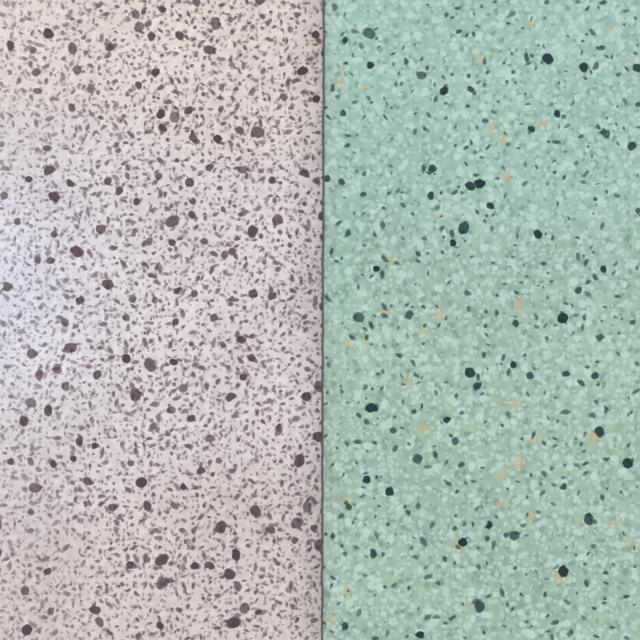
Give the GLSL for this texture, as a WebGL 1 fragment shader.

```glsl
precision highp float;
// Two terrazzo slabs, pale pink and mint green, meeting at a narrow vertical joint.
uniform vec2 u_resolution;

#define SEAM_X 0.5045
#define SEAM_WIDTH 0.0017
#define EDGE_SOFT 0.0016
#define WARP 0.0022
#define PINK_BASE vec3(0.865, 0.828, 0.830)
#define PINK_CHIP vec3(0.325, 0.270, 0.285)
#define MINT_BASE vec3(0.635, 0.742, 0.682)
#define MINT_LIGHT vec3(0.755, 0.865, 0.825)
#define MINT_SHADE vec3(0.475, 0.600, 0.545)
#define MINT_DARK vec3(0.150, 0.225, 0.235)
#define TAN_CHIP vec3(0.780, 0.700, 0.550)
#define JOINT_COLOR vec3(0.330, 0.350, 0.355)

vec4 hash4(vec2 p) {
    vec4 q = fract(p.xyxy * vec4(0.1031, 0.1030, 0.0973, 0.1099));
    q += dot(q, q.wzxy + 33.33);
    return fract((q.xxyz + q.yzzw) * q.zywx);
}

float gradientDot(vec2 cell, vec2 offset) {
    float angle = 6.2832 * hash4(cell + 17.0).x;
    return dot(vec2(cos(angle), sin(angle)), offset);
}

float gradientNoise(vec2 p) {
    vec2 i = floor(p);
    vec2 f = fract(p);
    vec2 s = f * f * f * (f * (f * 6.0 - 15.0) + 10.0);
    vec2 e = vec2(1.0, 0.0);
    float low = mix(gradientDot(i, f), gradientDot(i + e, f - e), s.x);
    float high = mix(gradientDot(i + e.yx, f - e.yx), gradientDot(i + 1.0, f - 1.0), s.x);
    return mix(low, high, s.y);
}

// Coverage of scattered, randomly turned oval chips; radius is a range in cells.
float chips(vec2 uv, float cells, float fill, vec2 radius, float stretch, float seed) {
    vec2 p = uv * cells;
    vec2 home = floor(p);
    float soft = max(EDGE_SOFT, 0.8 / u_resolution.y) * cells;
    float cover = 0.0;
    for (int y = -1; y <= 1; y++) {
        for (int x = -1; x <= 1; x++) {
            vec2 cell = home + vec2(float(x), float(y));
            vec4 place = hash4(cell + seed);
            vec4 form = hash4(cell + seed + 91.7);
            vec2 d = p - cell - mix(vec2(0.1), vec2(0.9), place.xy);
            float angle = 3.1416 * place.z;
            float c = cos(angle);
            float s = sin(angle);
            d = vec2(c * d.x + s * d.y, c * d.y - s * d.x);
            float minor = mix(radius.x, radius.y, form.x * form.x);
            float dist = (length(d / vec2(1.0 + stretch * form.y, 1.0)) - minor);
            float tone = mix(0.65, 1.0, form.z);
            float present = step(place.w, fill);
            cover = max(cover, present * tone * (1.0 - smoothstep(-soft, soft, dist)));
        }
    }
    return cover;
}

vec3 pinkSlab(vec2 uv, vec2 p) {
    float cloud = gradientNoise(uv * 7.0);
    float grain = gradientNoise(uv * 85.0);
    vec3 color = PINK_BASE + 0.04 * cloud + 0.07 * grain;

    // Cool sheen at the left edge, warmer top and duller lower half
    vec2 sheen = (uv - vec2(0.0, 0.54)) / vec2(0.20, 0.23);
    color += vec3(0.005, 0.035, 0.085) * exp(-dot(sheen, sheen));
    color += vec3(0.015, 0.008, -0.015) * smoothstep(0.68, 0.95, uv.y);
    color -= vec3(0.025, 0.030, 0.035) * (1.0 - smoothstep(0.12, 0.42, uv.y));

    // Fine grey flecks, medium slivers, then large round stones
    float fine = chips(p, 118.0, 0.72, vec2(0.16, 0.31), 1.0, 11.0);
    float medium = chips(p, 74.0, 0.78, vec2(0.13, 0.27), 1.3, 47.0);
    float large = chips(p, 31.0, 0.30, vec2(0.15, 0.27), 0.5, 83.0);
    float fade = mix(0.72, 1.0, smoothstep(0.0, 0.24, uv.x));
    color = mix(color, PINK_CHIP, fine * 0.46 * fade);
    color = mix(color, PINK_CHIP, medium * 0.76 * fade);
    color = mix(color, PINK_CHIP, large * 0.97);
    return color * (1.0 - 0.10 * smoothstep(0.43, SEAM_X, uv.x));
}

vec3 mintSlab(vec2 uv, vec2 p) {
    float cloud = gradientNoise(uv * 6.0 + 30.0);
    float grain = gradientNoise(uv * 70.0);
    vec3 color = MINT_BASE + 0.035 * cloud + 0.08 * grain;
    color += mix(vec3(-0.005, -0.012, -0.018), vec3(-0.008, 0.012, 0.020), smoothstep(0.25, 0.8, uv.y));

    // Shaded and pale aggregate
    float shade = chips(p, 82.0, 0.48, vec2(0.16, 0.36), 0.8, 127.0);
    float paleSmall = chips(p, 104.0, 0.65, vec2(0.20, 0.40), 0.5, 163.0);
    float paleLarge = chips(p, 58.0, 0.52, vec2(0.20, 0.37), 0.4, 199.0);
    color = mix(color, MINT_SHADE, shade * 0.72);
    color = mix(color, MINT_LIGHT, paleSmall * 0.72);
    color = mix(color, MINT_LIGHT, paleLarge * 0.80);

    // Sparse tan stones and dark flecks
    float tan_ = chips(p, 34.0, 0.07, vec2(0.15, 0.27), 0.3, 239.0);
    float flecks = chips(p, 64.0, 0.28, vec2(0.11, 0.24), 1.2, 271.0);
    float stones = chips(p, 27.0, 0.13, vec2(0.13, 0.22), 0.4, 311.0);
    color = mix(color, TAN_CHIP, tan_ * 0.75);
    color = mix(color, MINT_DARK, flecks * 0.72);
    return mix(color, MINT_DARK, stones * 0.97);
}

void main() {
    vec2 uv = gl_FragCoord.xy / u_resolution;
    vec2 p = uv + WARP * vec2(gradientNoise(uv * 130.0), gradientNoise(uv * 130.0 + 57.0));

    // Slightly tilted and uneven joint
    float seam = SEAM_X + 0.003 * (uv.y - 0.5) + 0.0012 * gradientNoise(vec2(3.5, uv.y * 38.0));
    float d = uv.x - seam;
    vec3 color = d < 0.0 ? pinkSlab(uv, p) : mintSlab(uv, p);
    color *= 1.0 - 0.13 * exp(-abs(d) / 0.006);
    float joint = 1.0 - smoothstep(SEAM_WIDTH - EDGE_SOFT, SEAM_WIDTH + EDGE_SOFT, abs(d));
    color = mix(color, JOINT_COLOR, joint * 0.85);
    gl_FragColor = vec4(clamp(color, 0.0, 1.0), 1.0);
}
```
